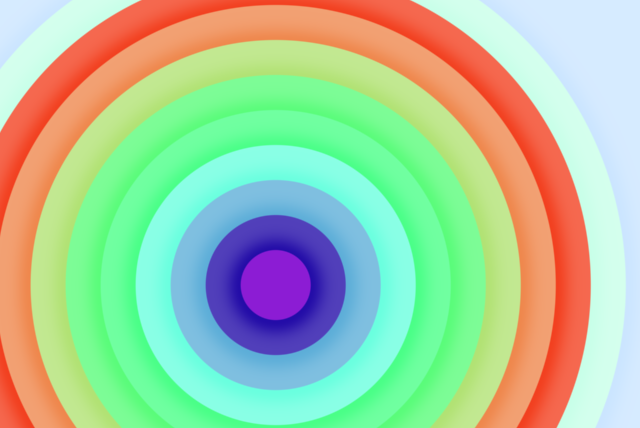
Write a Shadertoy shader that draws this background.

```glsl
// Concentric paper discs in a rainbow, stacked from the widest to the smallest.
// Each disc is painted over the last and burns a soft shadow into the layer
// below it; radii are even steps, measured in canvas heights.

const int DISC_COUNT = 10;
const vec2 CENTER = vec2(-0.1035, -0.1660);   // from the canvas middle
const float RING_WIDTH = 0.0818;
const float SHADOW_REACH = 0.033;
const float SHADOW_BURN = 0.27;
const vec2 SHADOW_OFFSET = vec2(0.0, -0.003);
const vec3 BACKDROP = vec3(0.84, 0.92, 1.00);

// Disc colours from the smallest to the widest
const vec3 DISC_COLORS[DISC_COUNT] = vec3[DISC_COUNT](
    vec3(0.55, 0.11, 0.83),   // violet
    vec3(0.32, 0.25, 0.73),   // indigo
    vec3(0.50, 0.75, 0.88),   // steel blue
    vec3(0.54, 1.00, 0.90),   // aqua
    vec3(0.44, 1.00, 0.63),   // spring green
    vec3(0.49, 0.99, 0.59),   // leaf green
    vec3(0.76, 0.91, 0.57),   // lime
    vec3(0.95, 0.63, 0.45),   // apricot
    vec3(0.96, 0.41, 0.31),   // coral
    vec3(0.83, 1.00, 0.93)    // mint
);

// Darkens while deepening saturation: full channels stay full
vec3 burn(vec3 color, float amount) {
    return max(color - amount * (1.0 - color), 0.0);
}

float softShadow(vec2 p, float radius) {
    float reach = max(length(p - SHADOW_OFFSET) - radius, 0.0) / SHADOW_REACH;
    return exp(-reach * reach);
}

void mainImage(out vec4 fragColor, in vec2 fragCoord) {
    float pixel = 1.0 / iResolution.y;
    vec2 p = (fragCoord - 0.5 * iResolution.xy) * pixel - CENTER;
    float dist = length(p);

    // Paint the stack from the back to the front
    vec3 color = BACKDROP;
    for (int i = DISC_COUNT - 1; i >= 0; i--) {
        float radius = RING_WIDTH * float(i + 1);
        color = burn(color, SHADOW_BURN * softShadow(p, radius));
        float coverage = 1.0 - smoothstep(-pixel, pixel, dist - radius);
        color = mix(color, DISC_COLORS[i], coverage);
    }

    fragColor = vec4(color, 1.0);
}
```
